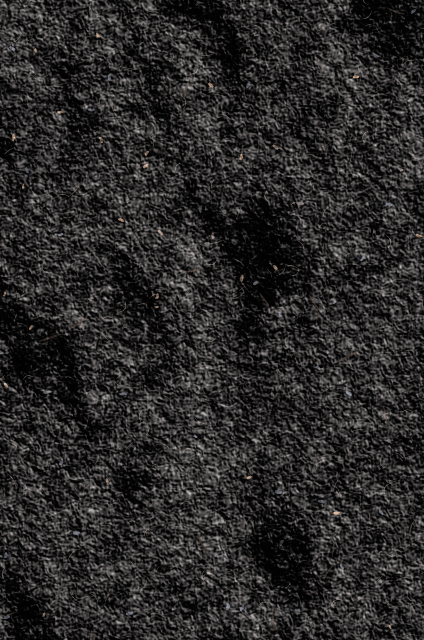
Write a Shadertoy shader that draws this texture.

```glsl
// Dark, crumbly garden soil with soft furrows, pale fibres, twigs and chips.

const vec2  LIGHT_STEP     = vec2(0.0026, 0.0037);  // towards the light, upper right
const vec2  FURROW_DIR     = vec2(0.37, -0.93);     // steep, falling to the right
const float NOISE_DEV      = 0.211;                 // standard deviation of noise()
const float SLOPE_DEV      = 0.40;                  // standard deviation of the slope
const float SLOPE_WEIGHT   = 0.74;
const float SPECKLE_WEIGHT = 0.34;
const float CRUMB_WEIGHT   = 0.36;
const float CLOD_WEIGHT    = 0.30;
const float FURROW_WEIGHT  = 0.20;
const float FURROW_SHADOW  = 1.1;
const float TONE_MEAN      = 0.145;
const float TONE_SPREAD    = 0.15;
const float TONE_TOE        = 0.08;                 // softness of the fall to black
const vec3  SOIL_TINT      = vec3(1.025, 0.985, 0.985);
const vec3  FIBRE_COLOR    = vec3(0.48, 0.45, 0.42);
const vec3  TWIG_COLOR     = vec3(0.38, 0.32, 0.29);
const vec3  TAN_CHIP       = vec3(0.80, 0.66, 0.55);
const vec3  GREY_CHIP      = vec3(0.50, 0.52, 0.57);

// Two random values in 0..1 for an integer cell
vec2 hash2(vec2 cell) {
    uvec2 v = uvec2(ivec2(cell)) * 1664525u + 1013904223u;
    v.x += v.y * 1664525u;
    v.y += v.x * 1664525u;
    v ^= v >> 16u;
    v.x += v.y * 1664525u;
    v.y += v.x * 1664525u;
    v ^= v >> 16u;
    return vec2(v & 0xffffu) / 65535.0;
}

float cornerRamp(vec2 cell, vec2 offset) {
    float a = 6.2832 * hash2(cell).x;
    return dot(vec2(cos(a), sin(a)), offset);
}

// Gradient noise, centred on zero
float noise(vec2 p) {
    vec2 i = floor(p), f = p - i, u = f * f * (3.0 - 2.0 * f);
    vec2 e = vec2(1.0, 0.0);
    return mix(mix(cornerRamp(i, f), cornerRamp(i + e.xy, f - e.xy), u.x),
               mix(cornerRamp(i + e.yx, f - e.yx), cornerRamp(i + 1.0, f - 1.0), u.x), u.y);
}

mat2 rotation(float a) {
    float c = cos(a), s = sin(a);
    return mat2(c, s, -s, c);
}

// Height of the fine grains
float relief(vec2 p) {
    return 1.6 * noise(p * 40.0)
         + 1.2 * noise(rotation(0.7) * p * 85.0 + 31.0)
         + noise(rotation(1.9) * p * 170.0 + 67.0);
}

// Scattered slivers: x = coverage, y = random value of the sliver on top
vec2 slivers(vec2 p, float cells, float chance, vec2 halfSize, float bend, float seed) {
    float pixel = 1.0 / iResolution.x;
    vec2 home = floor(p * cells), result = vec2(0.0);
    for (int y = -1; y <= 1; y++)
    for (int x = -1; x <= 1; x++) {
        vec2 cell = home + vec2(x, y);
        vec2 place = hash2(cell + seed), kind = hash2(cell + seed + 211.0);
        vec2 shape = hash2(cell + seed + 503.0);
        if (kind.x > chance) continue;
        vec2 q = rotation(6.2832 * shape.x) * (p - (cell + place) / cells);
        vec2 size = halfSize * mix(0.45, 1.0, shape.y);
        float t = q.x / size.x;
        q.y += bend * (kind.y - 0.5) * size.x * t * t;
        // Tapered body with pointed ends
        float width = size.y * sqrt(max(1.0 - t * t, 0.0));
        float cover = smoothstep(0.5 * pixel, -0.5 * pixel, abs(q.y) - width)
                    * smoothstep(1.0, 0.85, abs(t));
        if (cover > result.x) result = vec2(cover, kind.y);
    }
    return result;
}

void mainImage(out vec4 fragColor, in vec2 fragCoord) {
    vec2 p = fragCoord / iResolution.x;
    vec2 warped = p + 0.007 * vec2(noise(p * 34.0 + 5.0), noise(p * 34.0 + 91.0));

    // Grains lit from the upper right, over crumbs and clods
    float slope = (relief(warped) - relief(warped + LIGHT_STEP)) / SLOPE_DEV;
    float speckle = noise(rotation(0.4) * p * 145.0 + 13.0) / NOISE_DEV;
    float crumb = abs(noise(warped * 48.0 + 23.0)) / NOISE_DEV;
    float clod = noise(rotation(1.1) * warped * 19.0 + 47.0) / NOISE_DEV;

    // Long slanted furrows with shadowed hollows
    vec2 across = vec2(-FURROW_DIR.y, FURROW_DIR.x);
    vec2 q = vec2(dot(p, across), dot(p, FURROW_DIR));
    q.x += 0.05 * noise(p * 5.0 + 3.0);
    float furrow = noise(q * vec2(6.5, 2.4) + 17.0) + 0.4 * noise(q * vec2(15.0, 7.0) + 59.0);

    float light = SLOPE_WEIGHT * slope + SPECKLE_WEIGHT * speckle
                + CRUMB_WEIGHT * (crumb - 0.8) / 0.6 + CLOD_WEIGHT * clod
                - FURROW_WEIGHT * furrow / NOISE_DEV
                - FURROW_SHADOW * smoothstep(0.14, 0.42, furrow);
    float x = TONE_MEAN + TONE_SPREAD * light;
    vec3 color = SOIL_TINT * 0.5 * (x + sqrt(x * x + TONE_TOE * TONE_TOE));

    // Plant debris, partly shaded by the grains around it
    float shade = clamp(0.85 + 0.16 * light, 0.35, 1.15);
    vec2 twig = slivers(p, 7.0, 0.30, vec2(0.030, 0.0028), 0.3, 100.0);
    color = mix(color, TWIG_COLOR * shade, 0.8 * twig.x);
    vec2 fibre = slivers(p, 23.0, 0.34, vec2(0.018, 0.0013), 1.4, 1300.0);
    color = mix(color, FIBRE_COLOR * shade * (0.7 + 0.6 * fibre.y), 0.8 * fibre.x);
    vec2 chip = slivers(p, 14.0, 0.27, vec2(0.0095, 0.0042), 0.5, 2700.0);
    vec3 chipColor = mix(GREY_CHIP, TAN_CHIP, smoothstep(0.4, 0.7, chip.y));
    color = mix(color, chipColor * shade, 0.9 * chip.x);

    fragColor = vec4(clamp(color, 0.0, 1.0), 1.0);
}
```
